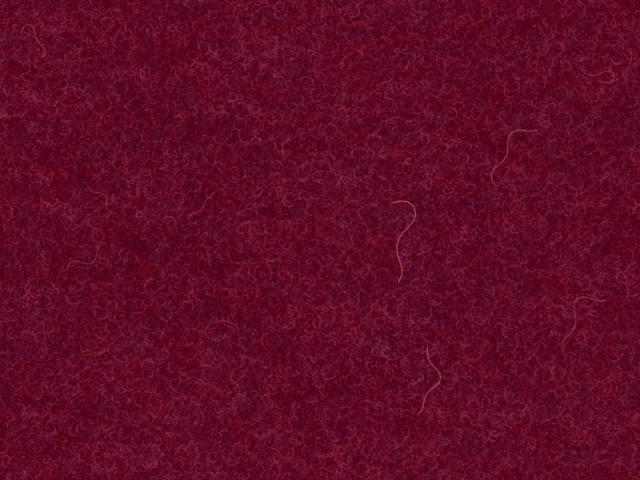
Give the GLSL for this texture, as a WebGL 1 fragment shader.

```glsl
precision highp float;
// Crimson felted wool: layered curly fibres, soft mottling and a few loose pale hairs.

uniform vec2 u_resolution;

const vec3 DEEP_WINE = vec3(0.325, 0.006, 0.105);
const vec3 CRIMSON = vec3(0.395, 0.050, 0.160);
const vec3 DUSTY_ROSE = vec3(0.500, 0.148, 0.258);
const vec3 PALE_HAIR = vec3(0.76, 0.45, 0.44);
const vec3 WARM_SHIFT = vec3(0.030, -0.006, -0.022);

const int FIBRE_LAYERS = 6;
const float FIBRE_CELL = 0.0165;    // spacing of short fibres, in canvas heights
const float FIBRE_WIDTH = 0.0013;
const float FIBRE_OPACITY = 0.85;
const float CURL_CELL = 0.065;      // spacing of larger faint curls
const float GRAIN_SCALE = 330.0;
const float GRAIN_AMOUNT = 0.55;
const float MOTTLE_AMOUNT = 0.38;
const int HAIR_COUNT = 26;
const int HAIR_STEPS = 14;
const float HAIR_WIDTH = 0.0009;
const float TAU = 6.2831853;

vec4 hash4(vec2 p) {
  vec4 q = fract(p.xyxy * vec4(0.1031, 0.1030, 0.0973, 0.1099));
  q += dot(q, q.wzxy + 33.33);
  return fract((q.xxyz + q.yzzw) * q.zywx);
}

float valueNoise(vec2 p) {
  vec2 cell = floor(p);
  vec2 f = fract(p);
  f = f * f * (3.0 - 2.0 * f);
  float low = mix(hash4(cell).x, hash4(cell + vec2(1.0, 0.0)).x, f.x);
  float high = mix(hash4(cell + vec2(0.0, 1.0)).x, hash4(cell + 1.0).x, f.x);
  return mix(low, high, f.y);
}

// Antialiased line coverage from the distance to its centre.
float stroke(float dist, float width) {
  float soft = max(1.0 / u_resolution.y, 0.0012);
  return 1.0 - smoothstep(width - soft, width + soft, dist);
}

// Paints one layer of randomly turned arcs over a tone.
float paintFibres(float tone, vec2 p, float cellSize, float seed,
                  vec2 toneRange, float opacity, float density) {
  vec2 grid = p / cellSize + seed * vec2(0.37, 0.61);
  for (int y = -1; y <= 1; y++) {
    for (int x = -1; x <= 1; x++) {
      vec2 cell = floor(grid) + vec2(float(x), float(y));
      vec4 place = hash4(cell + seed * 17.0);
      vec4 look = hash4(cell + seed * 17.0 + 53.7);
      vec2 q = (grid - cell - place.xy) * cellSize;
      float radius = mix(0.3, 0.85, place.z) * cellSize;
      float len = length(q) + 0.00001;
      float angle = TAU * place.w;
      float facing = dot(q, vec2(cos(angle), sin(angle))) / len;
      float arcEnd = mix(-0.2, 0.8, look.x);
      float cover = stroke(abs(len - radius), FIBRE_WIDTH * mix(0.7, 1.2, look.z));
      cover *= smoothstep(arcEnd - 0.1, arcEnd + 0.1, facing) * step(look.w, density);
      tone = mix(tone, mix(toneRange.x, toneRange.y, look.y), cover * opacity);
    }
  }
  return tone;
}

float segmentDistance(vec2 p, vec2 a, vec2 b) {
  vec2 ab = b - a;
  return length(p - a - ab * clamp(dot(p - a, ab) / dot(ab, ab), 0.0, 1.0));
}

// Loose hairs: wandering chains of segments, mostly short and faint.
float looseHairs(vec2 p, float aspect) {
  float cover = 0.0;
  for (int i = 0; i < HAIR_COUNT; i++) {
    float n = float(i);
    vec4 h = hash4(vec2(n, 7.3));
    float boldness = pow(fract(n * 0.618 + 0.2), 5.0);
    vec2 a = fract(n * vec2(0.7549, 0.5698) + 0.31) * vec2(aspect, 1.0);
    float stepLength = mix(0.0055, 0.016, boldness) * mix(0.8, 1.2, h.x);
    if (distance(p, a) < stepLength * float(HAIR_STEPS) + 0.01) {
      float heading = TAU * h.y;
      float nearest = 1.0;
      for (int s = 0; s < HAIR_STEPS; s++) {
        heading += (h.z - 0.5) * 0.5 + 0.5 * sin(float(s) * mix(0.4, 0.9, h.w) + TAU * h.x);
        vec2 b = a + stepLength * vec2(cos(heading), sin(heading));
        nearest = min(nearest, segmentDistance(p, a, b));
        a = b;
      }
      cover = max(cover, stroke(nearest, HAIR_WIDTH) * mix(0.25, 0.85, boldness));
    }
  }
  return cover;
}

void main() {
  vec2 p = gl_FragCoord.xy / u_resolution.y;

  // Felted fibres, lighter towards the surface
  float tone = 0.02;
  for (int i = 0; i < FIBRE_LAYERS; i++) {
    float height = float(i) / float(FIBRE_LAYERS - 1);
    vec2 toneRange = vec2(-0.12, mix(0.75, 1.08, height));
    tone = paintFibres(tone, p, FIBRE_CELL, float(i) + 1.0, toneRange, FIBRE_OPACITY, 1.0);
  }
  tone = paintFibres(tone, p, CURL_CELL, 11.0, vec2(0.6, 1.15), 0.5, 0.4);

  // Grain and sideways-stretched mottling
  float mottle = 0.45 * valueNoise(p * vec2(14.0, 30.0)) + 0.3 * valueNoise(p * vec2(34.0, 60.0) + 9.0)
               + 0.25 * valueNoise(p * vec2(3.0, 5.0) + 4.0);
  tone += GRAIN_AMOUNT * (valueNoise(p * GRAIN_SCALE) - 0.5) + MOTTLE_AMOUNT * (mottle - 0.5);
  tone = clamp(tone, 0.0, 1.1);

  // Dyed wool colour with gentle red and plum drift
  vec3 color = mix(DEEP_WINE, CRIMSON, min(tone / 0.42, 1.0));
  color = mix(color, DUSTY_ROSE, max((tone - 0.42) / 0.58, 0.0));
  float warmth = valueNoise(p * 45.0 + 20.0) + valueNoise(p * 130.0) - 1.0;
  color += WARM_SHIFT * warmth;

  color = mix(color, PALE_HAIR, looseHairs(p, u_resolution.x / u_resolution.y));
  gl_FragColor = vec4(color, 1.0);
}
```
